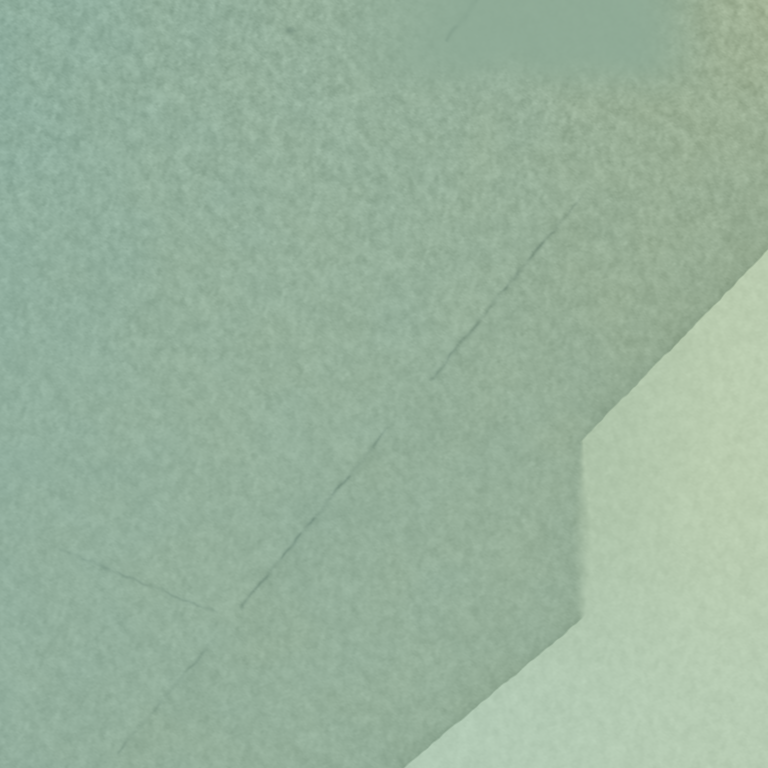
Reproduce this texture procedurally as a three.js fragment shader.

```glsl
varying vec2 vUv;

float hash(vec2 p) {
  vec3 q = fract(p.xyx * vec3(0.1031, 0.1030, 0.0973));
  q += dot(q, q.yzx + 33.33);
  return fract((q.x + q.y) * q.z);
}

float noise(vec2 p) {
  vec2 i = floor(p), f = fract(p);
  f = f * f * (3.0 - 2.0 * f);
  return mix(mix(hash(i), hash(i + vec2(1.0, 0.0)), f.x),
             mix(hash(i + vec2(0.0, 1.0)), hash(i + vec2(1.0, 1.0)), f.x), f.y);
}

// Layered noise with short strands in turning directions, centred on zero
float fibres(vec2 p, float scale) {
  float sum = 0.0, weight = 0.5;
  for (int i = 0; i < 4; i++) {
    p = mat2(0.6, 0.8, -0.8, 0.6) * p + 3.7;
    sum += weight * (noise(p * scale * vec2(0.75, 1.3)) - 0.5);
    scale *= 1.55;
    weight *= 0.82;
  }
  return sum;
}

// Signed distance to a line, positive above it when a lies left of b
float sideOf(vec2 p, vec2 a, vec2 b) {
  vec2 d = normalize(b - a);
  return d.x * (p.y - a.y) - d.y * (p.x - a.x);
}

// Faint groove from a to b with darker broken dashes along it
float crease(vec2 p, vec2 a, vec2 b, float width) {
  vec2 d = b - a;
  float t = dot(p - a, d) / dot(d, d);
  float ends = smoothstep(-0.01, 0.04, t) * smoothstep(1.03, 0.85, t);
  float wobble = (noise(p * 80.0) - 0.5) * 0.0035;
  float dist = (sideOf(p, a, b) + wobble) / width;
  float dashes = smoothstep(0.35, 0.75, noise(p * 75.0 + 9.0));
  float groove = 0.3 * exp(-dist * dist * 0.4);
  return ends * (groove + 0.55 * dashes * exp(-dist * dist));
}

float spot(vec2 p, vec2 centre, vec2 radius) {
  vec2 q = (p - centre) / radius;
  return exp(-dot(q, q));
}

vec3 darkPaper(vec2 p) {
  vec3 left = mix(vec3(0.574, 0.684, 0.616), vec3(0.558, 0.682, 0.622), p.y);
  vec3 middle = mix(vec3(0.586, 0.688, 0.608), vec3(0.584, 0.686, 0.608), p.y);
  vec3 right = mix(vec3(0.602, 0.692, 0.602), vec3(0.604, 0.680, 0.576), p.y);
  vec3 c = mix(left, middle, smoothstep(-0.1, 0.45, p.x));
  c = mix(c, right, smoothstep(0.45, 1.0, p.x));
  return c + vec3(0.030, 0.018, 0.006) * spot(p, vec2(1.03, 1.0), vec2(0.08, 0.12));
}

vec3 lightPaper(vec2 p) {
  vec3 low = mix(vec3(0.695, 0.790, 0.708), vec3(0.715, 0.797, 0.700), smoothstep(0.55, 1.0, p.x));
  vec3 high = mix(vec3(0.683, 0.768, 0.665), vec3(0.730, 0.803, 0.690), smoothstep(0.75, 0.97, p.x));
  return mix(low, high, smoothstep(0.05, 0.4, p.y));
}

void main() {
  vec2 p = vUv;
  float grain = fibres(p, 100.0);
  float cloud = fibres(p + 5.0, 10.0);

  // Stepped boundary of the bright sheet
  float ragged = (noise(p * 110.0) - 0.5) * 0.0022;
  float upper = sideOf(p, vec2(0.758, 0.427), vec2(1.0, 0.674)) + ragged;
  float lower = sideOf(p, vec2(0.525, 0.0), vec2(0.753, 0.190)) + ragged;
  float softness = 0.002 + 0.014 * spot(p, vec2(0.758, 0.29), vec2(1.0, 0.09));
  float side = smoothstep(0.757 - softness, 0.757 + softness, p.x + ragged);
  float lit = mix(smoothstep(0.0016, -0.0016, lower), smoothstep(0.0016, -0.0016, upper), side);

  // Shadow along the two slanted edges
  float nearLower = max(lower, 0.0), nearUpper = max(upper, 0.0);
  float blend = smoothstep(0.68, 0.82, p.x);
  float shade = 0.020 * mix(exp(-nearLower / 0.04), exp(-nearUpper / 0.06), blend);
  float edgeWear = 0.6 + 0.8 * noise(p * 50.0 + 2.0);
  shade += 0.034 * edgeWear * mix(exp(-nearLower / 0.005), exp(-nearUpper / 0.007), side);

  // Smooth band at the top
  float band = smoothstep(0.40, 0.62, p.x) * smoothstep(0.94, 0.82, p.x)
             * smoothstep(0.86, 0.94, p.y + 0.03 * cloud);

  vec3 dark = darkPaper(p) - shade;
  float fold = sideOf(p, vec2(0.15, 0.017), vec2(0.762, 0.75));
  dark -= 0.009 * smoothstep(0.004, -0.008, fold) * exp(fold / 0.12) * smoothstep(0.85, 0.65, p.y);
  dark = mix(dark, vec3(0.556, 0.668, 0.590), band * 0.85);

  // Broken diagonal fold, side branch and small marks
  float marks = crease(p, vec2(0.5625, 0.508), vec2(0.762, 0.750), 0.0022);
  marks += 0.85 * crease(p, vec2(0.3125, 0.208), vec2(0.514, 0.453), 0.0021);
  marks += 0.5 * crease(p, vec2(0.150, 0.017), vec2(0.284, 0.173), 0.0021);
  marks += 0.55 * crease(p, vec2(0.285, 0.201), vec2(0.065, 0.290), 0.0019);
  marks += 0.35 * crease(p, vec2(0.580, 0.945), vec2(0.625, 1.008), 0.0028);
  marks += 0.5 * spot(p, vec2(0.563, 0.507), vec2(0.004, 0.003));
  marks += 0.5 * spot(p, vec2(0.315, 0.210), vec2(0.003, 0.004));
  marks += 0.8 * spot(p, vec2(0.378, 0.960), vec2(0.006, 0.004));
  dark -= marks * vec3(0.115, 0.115, 0.100);

  // Fibre texture and faint colour mottling
  float rough = mix(0.065, 0.10, smoothstep(0.3, 1.0, p.y)) * (1.0 - 0.88 * band);
  dark += grain * rough + cloud * vec3(0.010, 0.004, -0.005) * (1.0 - band);
  vec3 light = lightPaper(p) + grain * 0.045 + cloud * 0.005;

  gl_FragColor = vec4(mix(dark, light, lit), 1.0);
}
```
